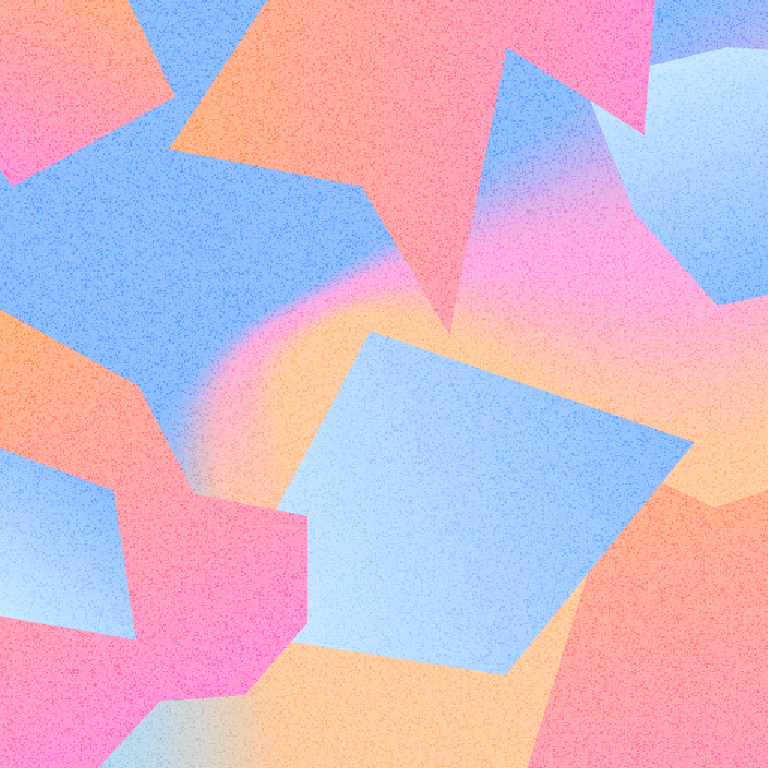
A Shadertoy shader for this background:

```glsl
// Pastel paper cutouts over a soft blue, pink and peach glow, with fine grain.
// The glow is a colour ramp across a rounded corner whose softness varies;
// each cutout is a polygon distance filled with a two-colour gradient.

const vec3 SKY = vec3(0.57, 0.75, 1.0);
const vec3 PALE = vec3(0.81, 0.92, 1.0);
const vec3 ORANGE = vec3(1.0, 0.72, 0.53);
const vec3 PINK = vec3(1.0, 0.60, 0.84);
const vec3 PEACH = vec3(1.0, 0.81, 0.65);
const vec3 ORCHID = vec3(1.0, 0.69, 0.89);
const vec2 NONE = vec2(0.0); // fills unused corner slots

// Integer hash to the range 0..1
float hash(uvec2 q) {
    uint h = q.x * 1597u ^ q.y * 51749u;
    h = (h ^ (h >> 15)) * 73244475u;
    h = (h ^ (h >> 13)) * 73244475u;
    return float((h ^ (h >> 16)) & 65535u) / 65535.0;
}

float smoothMin(float a, float b, float k) {
    float h = max(k - abs(a - b), 0.0) / k;
    return min(a, b) - h * h * k * 0.25;
}

// Signed distance to a polygon using the first n corners
float polygon(vec2 p, int n, vec2 corner[9]) {
    float d = dot(p - corner[0], p - corner[0]);
    float side = 1.0;
    for (int i = 0; i < n; i++) {
        vec2 a = corner[i], b = corner[(i + n - 1) % n];
        vec2 e = b - a, w = p - a;
        vec2 q = w - e * clamp(dot(w, e) / dot(e, e), 0.0, 1.0);
        d = min(d, dot(q, q));
        bvec3 c = bvec3(p.y >= a.y, p.y < b.y, e.x * w.y > e.y * w.x);
        if (all(c) || all(not(c))) side = -side;
    }
    return side * sqrt(d);
}

// Linear gradient between two points
vec3 gradient(vec2 p, vec2 start, vec2 end, vec3 first, vec3 last) {
    vec2 axis = end - start;
    return mix(first, last, clamp(dot(p - start, axis) / dot(axis, axis), 0.0, 1.0));
}

void fill(inout vec3 col, float d, vec3 paint) {
    float pixel = 1.0 / min(iResolution.x, iResolution.y);
    col = mix(col, paint, smoothstep(0.7 * pixel, -0.7 * pixel, d) * 0.0
        + 1.0 - smoothstep(-0.7 * pixel, 0.7 * pixel, d));
}

// Blue fading through orchid to peach, crisp at the bend and soft at both ends
vec3 glow(vec2 p) {
    float slope = (0.577 + 0.55 * (p.x - 0.326) - p.y) * 0.876;
    float d = smoothMin(slope, p.x - 0.232, 0.13);
    float softness = 0.019 + 0.17 * smoothstep(0.42, 1.0, p.x)
        + 0.18 * (1.0 - smoothstep(0.0, 0.6, p.y)) * (1.0 - smoothstep(0.2, 0.7, p.x));
    float t = d / softness;
    vec3 cool = mix(vec3(0.72, 0.86, 0.96), SKY, smoothstep(0.08, 0.45, p.y));
    vec3 middle = mix(PEACH, ORCHID, smoothstep(0.25, 0.62, p.y));
    vec3 warm = mix(middle, PEACH, smoothstep(1.0, 2.7, t));
    return mix(cool, warm, smoothstep(-0.6, 1.0, t));
}

void mainImage(out vec4 fragColor, in vec2 fragCoord) {
    vec2 p = fragCoord / iResolution.xy;
    vec3 col = glow(p);

    // Pale blue piece at the right
    fill(col, polygon(p, 6, vec2[9](vec2(0.759, 0.893), vec2(0.826, 0.723),
        vec2(0.934, 0.602), vec2(1.03, 0.622), vec2(1.03, 0.933), vec2(0.948, 0.939),
        NONE, NONE, NONE)),
        gradient(p, vec2(0.82, 0.92), vec2(0.94, 0.60), PALE, SKY));

    // Jagged warm piece at the top
    fill(col, polygon(p, 7, vec2[9](vec2(0.368, 1.03), vec2(0.220, 0.806),
        vec2(0.471, 0.757), vec2(0.585, 0.564), vec2(0.660, 0.938), vec2(0.839, 0.824),
        vec2(0.855, 1.03), NONE, NONE)),
        gradient(p, vec2(0.23, 0.85), vec2(0.85, 0.83), ORANGE, PINK));

    // Warm piece at the upper left
    fill(col, polygon(p, 5, vec2[9](vec2(-0.03, 1.03), vec2(0.152, 1.03),
        vec2(0.228, 0.874), vec2(0.016, 0.757), vec2(-0.03, 0.82),
        NONE, NONE, NONE, NONE)),
        gradient(p, vec2(0.16, 1.04), vec2(0.03, 0.76), ORANGE, PINK));

    // Warm piece at the lower right
    fill(col, polygon(p, 5, vec2[9](vec2(0.81, 0.396), vec2(0.93, 0.339),
        vec2(1.03, 0.372), vec2(1.03, -0.03), vec2(0.677, -0.03),
        NONE, NONE, NONE, NONE)),
        gradient(p, vec2(0.85, 0.44), vec2(0.96, -0.2), ORANGE, PINK));

    // Large blue piece in the centre
    fill(col, polygon(p, 4, vec2[9](vec2(0.482, 0.569), vec2(0.904, 0.424),
        vec2(0.658, 0.121), vec2(0.277, 0.18), NONE, NONE, NONE, NONE, NONE)),
        gradient(p, vec2(0.33, 0.24), vec2(0.89, 0.45), PALE, SKY));

    // Warm piece at the lower left
    fill(col, polygon(p, 9, vec2[9](vec2(-0.03, 0.614), vec2(0.181, 0.497),
        vec2(0.253, 0.357), vec2(0.400, 0.328), vec2(0.400, 0.189), vec2(0.319, 0.095),
        vec2(0.208, 0.087), vec2(0.10, -0.03), vec2(-0.03, -0.03))),
        gradient(p, vec2(0.0, 0.57), vec2(0.25, 0.1), ORANGE, PINK));

    // Small blue piece at the left edge
    fill(col, polygon(p, 4, vec2[9](vec2(-0.03, 0.428), vec2(0.148, 0.361),
        vec2(0.177, 0.167), vec2(-0.03, 0.203), NONE, NONE, NONE, NONE, NONE)),
        gradient(p, vec2(0.0, 0.19), vec2(0.14, 0.37), PALE, SKY));

    // Sparse grain that deepens each colour
    float grain = pow(hash(uvec2(p * 512.0)), 5.0);
    col -= 0.55 * grain * (1.0 - col);
    fragColor = vec4(clamp(col, 0.0, 1.0), 1.0);
}
```
